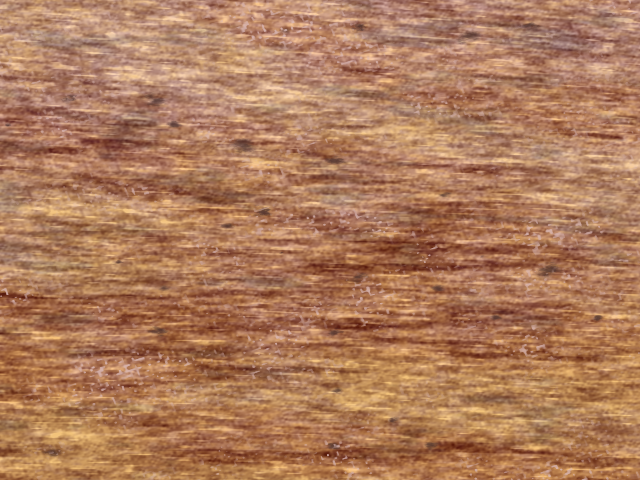
A WebGL 2 fragment shader for this texture:

```glsl
#version 300 es
precision highp float;
// Varnished wood: tilted growth bands, fine fibres, dark flecks and a pale sheen.

uniform vec2 u_resolution;
out vec4 fragColor;

float hash(ivec2 cell, int seed) {
  uint h = uint(cell.x) * 1597334677u ^ uint(cell.y) * 3812015801u ^ uint(seed) * 2654435769u;
  h = (h ^ (h >> 16)) * 2246822519u;
  h = (h ^ (h >> 13)) * 3266489917u;
  return float((h ^ (h >> 16)) >> 8) / 16777216.0;
}

float noise(vec2 p, int seed) {
  ivec2 i = ivec2(floor(p));
  vec2 f = fract(p);
  f = f * f * (3.0 - 2.0 * f);
  float low = mix(hash(i, seed), hash(i + ivec2(1, 0), seed), f.x);
  float high = mix(hash(i + ivec2(0, 1), seed), hash(i + ivec2(1, 1), seed), f.x);
  return mix(low, high, f.y);
}

float fbm(vec2 p, int seed) {
  float sum = 0.0, weight = 0.55;
  for (int i = 0; i < 4; i++) {
    sum += weight * noise(p, seed + i);
    p = p * 2.07 + 3.7;
    weight *= 0.5;
  }
  return sum;
}

// Soft, ragged elliptical flecks, at most one per cell.
float flecks(vec2 p, float scale, float chance, int seed) {
  vec2 q = p * vec2(0.6, 1.0) * scale;
  ivec2 cell = ivec2(floor(q));
  vec2 centre = 0.3 + 0.4 * vec2(hash(cell, seed), hash(cell, seed + 1));
  float radius = mix(0.06, 0.16, hash(cell, seed + 2));
  float ragged = 0.2 * (fbm(p * vec2(45.0, 110.0), seed + 3) - 0.5);
  float d = length(fract(q) - centre) + ragged;
  return step(hash(cell, seed + 7), chance) * (1.0 - smoothstep(0.0, radius, d));
}

void main() {
  vec2 p = gl_FragCoord.xy / u_resolution.y;

  // Fibres run almost level; growth bands slant more towards the top.
  float sway = 0.02 * (noise(p * vec2(2.0, 3.0), 1) - 0.5);
  vec2 grain = vec2(p.x, p.y + p.x * mix(0.015, 0.06, p.y) + sway);
  float slant = mix(0.06, 0.3, smoothstep(0.2, 0.95, p.y));
  float fray = 0.035 * (noise(grain * vec2(9.0, 60.0), 2) - 0.5);
  vec2 slope = vec2(p.x, p.y + p.x * slant + 2.0 * sway + fray);

  // Tone: broad bands broken up by ever finer fibres.
  float band = fbm(slope * vec2(1.2, 8.5), 10) - 0.5;
  float fibre = fbm(grain * vec2(6.0, 42.0), 20) - 0.5;
  float thread = noise(grain * vec2(16.0, 110.0), 30) - 0.5;
  float hair = noise(grain * vec2(38.0, 185.0), 31) - 0.5;
  vec2 tilted = vec2(p.x + 0.4 * p.y, p.y - 0.3 * p.x);
  float grit = noise(tilted * vec2(150.0, 210.0), 32) - 0.5;
  float tone = 0.58 + 0.06 * (p.y - 0.5)
    + 0.72 * band + 0.55 * fibre + 0.46 * thread + 0.5 * hair + 0.42 * grit;

  // Thin dark pores gather in the darker bands; short pale dashes lie anywhere.
  float shade = smoothstep(0.12, -0.2, band);
  float pore = smoothstep(0.66, 0.88, noise(grain * vec2(4.0, 75.0), 40));
  tone -= 0.36 * (0.25 + 0.75 * shade) * pore;
  tone += 0.4 * smoothstep(0.7, 0.95, noise(grain * vec2(26.0, 170.0), 41));
  vec3 colour = mix(vec3(0.45, 0.24, 0.13), vec3(0.85, 0.66, 0.41), clamp(tone, -0.3, 1.25));
  colour += vec3(0.02, -0.012, -0.01) * shade;

  // Cool varnish sheen, strongest near the top and on the paler fibres.
  float sheen = -0.02 + 0.85 * p.y
    + 0.8 * (fbm(p * vec2(5.0, 9.0), 50) - 0.5)
    + 0.7 * (noise(grain * vec2(50.0, 160.0), 55) - 0.5);
  sheen = clamp(sheen, 0.0, 1.2) * mix(0.55, 1.1, smoothstep(0.0, 0.8, tone));
  colour += vec3(0.02, 0.05, 0.18) * sheen;

  // Grey smudges and small dark flecks.
  float smudge = smoothstep(0.6, 0.8, fbm(grain * vec2(7.0, 26.0), 60));
  colour = mix(colour, colour * vec3(0.72, 0.77, 0.86), 0.5 * smudge);
  float fleck = max(flecks(p, 8.0, 0.25, 70), flecks(p + 0.37, 15.0, 0.14, 80));
  colour = mix(colour, vec3(0.28, 0.18, 0.17), 0.75 * fleck);

  // Fine lilac glints clustered on the uneven varnish.
  float cluster = smoothstep(0.4, 0.8, fbm(p * vec2(9.0, 17.0), 90));
  float glint = smoothstep(0.62, 0.95, noise(tilted.yx * vec2(170.0, 135.0), 95));
  colour = mix(colour, vec3(0.86, 0.73, 0.72), 0.85 * glint * cluster * (0.5 + 0.5 * shade));

  fragColor = vec4(clamp(colour, 0.0, 1.0), 1.0);
}
```
